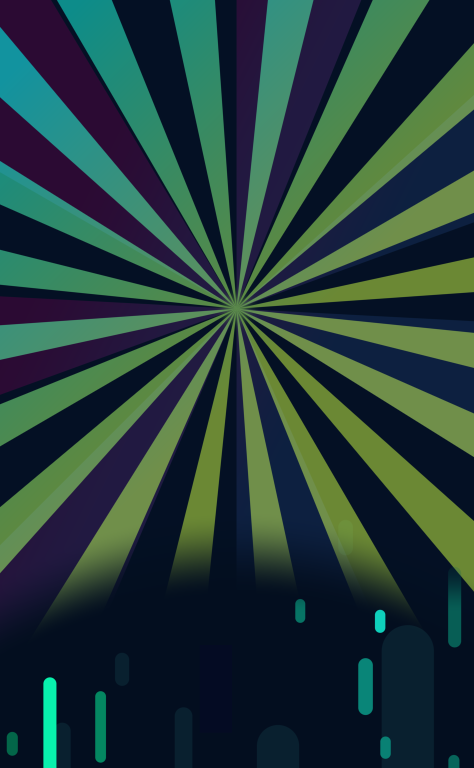
A Shadertoy shader for this background:

```glsl
const vec2 HUB = vec2(0.308, 0.598);
const float RAY_PERIOD = 18.0;
const float RAY_CENTER = 8.1;
const float RAY_HALF = 4.1;
const float HUB_GLOW = 0.016;

const vec3 NAVY = vec3(0.014, 0.064, 0.140);
const vec3 FLOOR_NAVY = vec3(0.012, 0.056, 0.122);
const vec3 INDIGO = vec3(0.018, 0.038, 0.145);
const vec3 TEAL = vec3(0.050, 0.550, 0.540);
const vec3 OLIVE = vec3(0.420, 0.535, 0.205);
const vec3 HUB_GREEN = vec3(0.370, 0.560, 0.300);
const vec3 PLUM = vec3(0.170, 0.040, 0.200);
const vec3 VIOLET = vec3(0.130, 0.100, 0.255);
const vec3 BLUE = vec3(0.050, 0.125, 0.250);
const vec3 WEDGE_SHEEN = vec3(0.020, 0.025, 0.085);
const vec3 MINT = vec3(0.030, 0.950, 0.680);
const vec3 AQUA = vec3(0.060, 0.840, 0.760);
const vec3 ARCH_LIGHT = vec3(0.022, 0.070, 0.062);

// Wide tinted wedges: center angle and half width in degrees
const vec2 WEDGES[7] = vec2[7](
    vec2(31.0, 11.0), vec2(79.0, 11.0), vec2(135.5, 14.5), vec2(188.5, 11.5),
    vec2(236.0, 11.0), vec2(282.0, 12.0), vec2(342.5, 14.5));

// Upright capsules: x, bottom, top, half width
const vec4 ARCHES[6] = vec4[6](
    vec4(0.159, 0.107, 0.150, 0.0092), vec4(0.081, -0.1, 0.059, 0.011),
    vec4(0.239, -0.1, 0.079, 0.0115), vec4(0.362, -0.1, 0.056, 0.0275),
    vec4(0.531, -0.1, 0.186, 0.034), vec4(0.450, 0.277, 0.323, 0.0095));
const vec4 PILLS[9] = vec4[9](
    vec4(0.065, -0.1, 0.118, 0.0085), vec4(0.131, 0.007, 0.100, 0.0070),
    vec4(0.016, 0.016, 0.047, 0.0072), vec4(0.391, 0.189, 0.220, 0.0065),
    vec4(0.495, 0.176, 0.206, 0.0068), vec4(0.476, 0.069, 0.143, 0.0095),
    vec4(0.502, 0.012, 0.041, 0.0068), vec4(0.592, 0.157, 0.262, 0.0085),
    vec4(0.591, -0.1, 0.017, 0.0072));
const float PILL_LIGHT[9] = float[9](1.0, 0.56, 0.42, 0.53, 0.97, 0.62, 0.60, 0.44, 0.47);

float cover(float d) {
    float px = 1.0 / iResolution.y;
    return 1.0 - smoothstep(-0.7 * px, 0.7 * px, d);
}

// Coverage of an angular sector, repeated every period degrees
float sector(float angle, float radius, float center, float halfWidth, float period) {
    float offset = abs(mod(angle - center + 0.5 * period, period) - 0.5 * period);
    return cover(radians(offset - halfWidth) * radius);
}

float capsule(vec2 p, vec4 c) {
    float y = clamp(p.y, c.y + c.w, c.z - c.w);
    return cover(distance(p, vec2(c.x, y)) - c.w);
}

vec3 sunburst(vec2 p) {
    vec2 q = p - HUB;
    float radius = length(q);
    float angle = degrees(atan(q.y, q.x));
    float depth = 1.0 - p.y;

    // Diagonal colour ramps
    float warm = clamp(1.4 * (p.x + depth) - 0.15, 0.0, 1.0);
    vec3 rayColor = mix(TEAL, OLIVE, warm);
    float cool = p.x + 0.5 * depth;
    vec3 tint = mix(PLUM, VIOLET, smoothstep(0.22, 0.48, cool));
    tint = mix(tint, BLUE, smoothstep(0.48, 0.68, cool));

    float wedge = 0.0;
    for (int i = 0; i < 7; i++)
        wedge = max(wedge, sector(angle, radius, WEDGES[i].x, WEDGES[i].y, 360.0));
    float ray = sector(angle, radius, RAY_CENTER, RAY_HALF, RAY_PERIOD);

    vec3 color = mix(NAVY, tint, wedge);
    color = mix(color, rayColor + WEDGE_SHEEN * wedge, ray);
    return mix(color, HUB_GREEN, 0.9 * exp(-radius * radius / (HUB_GLOW * HUB_GLOW)));
}

void mainImage(out vec4 fragColor, in vec2 fragCoord) {
    vec2 p = fragCoord / iResolution.y;
    vec3 color = sunburst(p);

    // Dark floor rising toward the middle
    float side = (p.x - HUB.x) / HUB.x;
    float floorTop = 0.335 - 0.085 * side * side;
    color = mix(color, FLOOR_NAVY, 1.0 - smoothstep(floorTop - 0.11, floorTop, p.y));

    // Faint indigo block
    vec2 box = abs(p - vec2(0.281, 0.103)) - vec2(0.021, 0.057);
    color = mix(color, INDIGO, 0.7 * cover(max(box.x, box.y)));

    // Pale arches behind bright pills
    for (int i = 0; i < 6; i++)
        color += ARCH_LIGHT * capsule(p, ARCHES[i]) * (p.y > 0.25 ? 0.4 : 1.0);
    vec3 pillColor = mix(MINT, AQUA, smoothstep(0.1, 0.5, p.x));
    for (int i = 0; i < 9; i++) {
        float fade = 1.0 - 0.85 * smoothstep(0.20, 0.265, p.y);
        color = mix(color, pillColor * PILL_LIGHT[i], capsule(p, PILLS[i]) * fade);
    }
    fragColor = vec4(color, 1.0);
}
```
